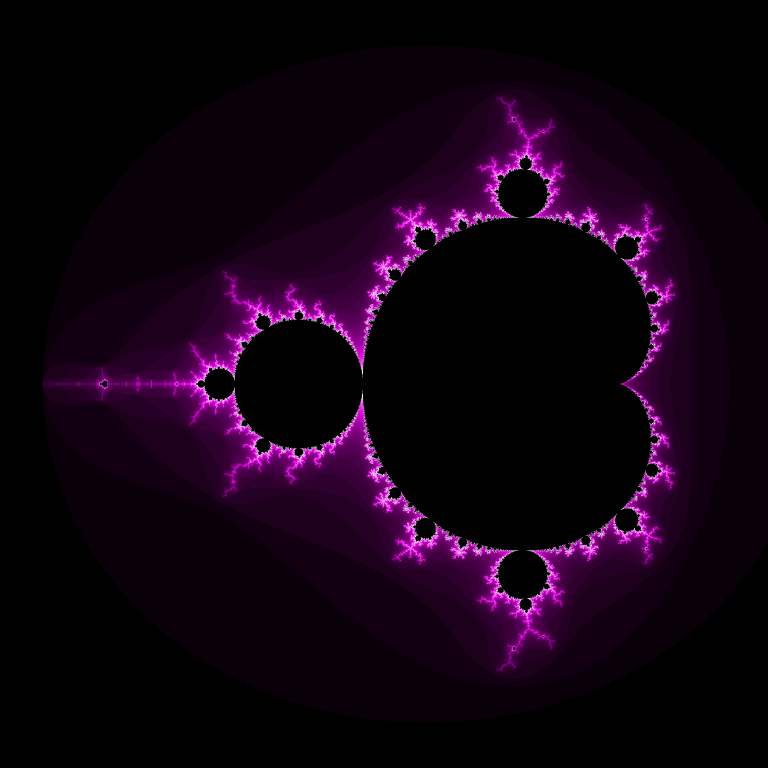
Write a WebGL 2 fragment shader that draws this background.

```glsl
#version 300 es
precision highp float;

uniform vec2 u_resolution;
out vec4 outColor;

const int MAX_STEPS = 120;

// The main cardioid and the disc to its left never escape
bool insideMainBodies(vec2 c) {
    vec2 p = c - vec2(0.25, 0.0);
    float q = dot(p, p);
    bool cardioid = q * (q + p.x) < 0.25 * c.y * c.y;
    vec2 d = c + vec2(1.0, 0.0);
    return cardioid || dot(d, d) < 0.0625;
}

// Steps of z*z + c taken before |z| passes 2
int escapeSteps(vec2 c) {
    if (insideMainBodies(c)) return MAX_STEPS;
    vec2 z = c;
    for (int i = 0; i < MAX_STEPS; i++) {
        if (dot(z, z) > 4.0) return i;
        z = vec2(z.x * z.x - z.y * z.y, 2.0 * z.x * z.y) + c;
    }
    return MAX_STEPS;
}

// Black to magenta to white in flat bands; the set itself is black
vec3 bandColor(int steps) {
    if (steps == MAX_STEPS) return vec3(0.0);
    float n = float(steps);
    float magenta = clamp((n - 1.0) * 0.036, 0.0, 1.0);
    float green = clamp((n - 28.0) / 36.0, 0.0, 1.0);
    return vec3(magenta, green, magenta);
}

void main() {
    float unitsPerPixel = 3.0 / min(u_resolution.x, u_resolution.y);
    vec2 fromCenter = gl_FragCoord.xy - 0.5 * u_resolution;

    // Average a 3 by 3 grid of samples to smooth the edges
    vec3 color = vec3(0.0);
    for (int j = -1; j <= 1; j++) {
        for (int i = -1; i <= 1; i++) {
            vec2 offset = vec2(i, j) / 3.0;
            vec2 c = vec2(-0.667, 0.0) + (fromCenter + offset) * unitsPerPixel;
            color += bandColor(escapeSteps(c));
        }
    }
    outColor = vec4(color / 9.0, 1.0);
}
```
